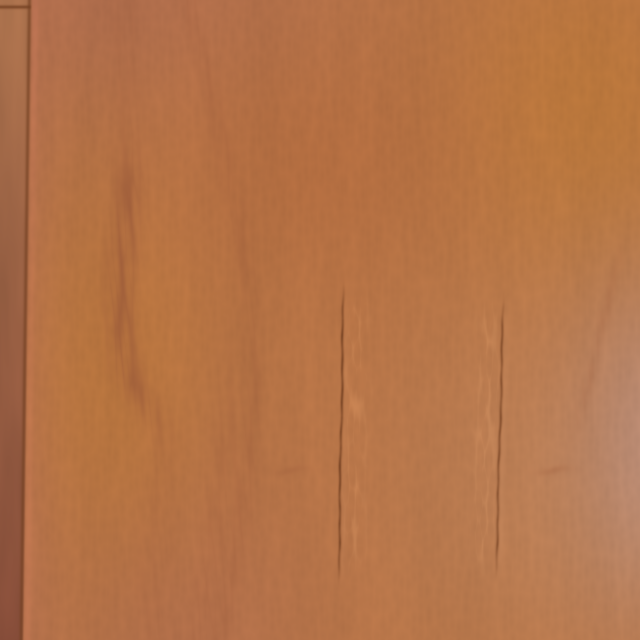
Write a Shadertoy shader that draws this texture.

```glsl
// A smooth amber wood board with soft upright grain, two thin cracks and a
// shadowed seam on the left. Broad tints are Gaussian glows, the figure is
// layered sines, and the fibres and vein streaks are stretched cellular noise.

const vec3 AMBER  = vec3(0.718, 0.453, 0.272);
const vec3 ROSE   = vec3(0.692, 0.430, 0.304);
const vec3 HONEY  = vec3(0.734, 0.468, 0.228);
const vec3 RUSSET = vec3(0.700, 0.418, 0.240);
const vec3 TAN    = vec3(0.734, 0.500, 0.338);
const vec3 PALE   = vec3(0.735, 0.550, 0.460);
const vec3 VEIN   = vec3(0.605, 0.350, 0.225);
const vec3 CRACK  = vec3(0.450, 0.250, 0.130);
const vec3 STRIP_TOP = vec3(0.670, 0.445, 0.300);
const vec3 STRIP_LOW = vec3(0.515, 0.295, 0.220);

vec2 hash2(vec2 p) {
    vec3 q = fract(p.xyx * vec3(0.1031, 0.1030, 0.0973));
    q += dot(q, q.yzx + 33.33);
    return fract((q.xx + q.yz) * q.zy);
}

// Distance to the nearest scattered cell point.
float cellular(vec2 p) {
    vec2 cell = floor(p), f = fract(p);
    float nearest = 2.0;
    for (int y = -1; y <= 1; y++)
    for (int x = -1; x <= 1; x++) {
        vec2 o = vec2(x, y);
        nearest = min(nearest, length(o + hash2(cell + o) - f));
    }
    return nearest;
}

// Irregular bands from rotated, mutually bent sines; roughly -1 to 1.
float layeredSines(vec2 p) {
    float sum = 0.0, amp = 0.45;
    for (int i = 0; i < 5; i++) {
        float k = float(i);
        sum += amp * sin(p.x + 1.4 * sin(0.8 * p.y + 2.1 * k) + 1.3 * k);
        p = mat2(0.8, 0.6, -0.6, 0.8) * p * 1.6;
        amp *= 0.65;
    }
    return sum;
}

float glow(vec2 p, vec2 centre, vec2 radius) {
    vec2 d = (p - centre) / radius;
    return exp(-dot(d, d));
}

// Soft edged window between two values.
float span(float v, float lo, float hi, float soft) {
    return smoothstep(lo - soft, lo + soft, v) * (1.0 - smoothstep(hi - soft, hi + soft, v));
}

float stroke(float d, float width) {
    return exp(-d * d / (width * width));
}

// Broad tint of the board.
vec3 boardTint(vec2 p) {
    vec3 c = AMBER;
    c = mix(c, ROSE, 0.95 * glow(p, vec2(0.14, 1.03), vec2(0.42, 0.25)));
    c = mix(c, ROSE, 0.75 * glow(p, vec2(0.04, 0.40), vec2(0.05, 0.90)));
    c = mix(c, ROSE, 0.70 * glow(p, vec2(0.28, 0.00), vec2(0.22, 0.26)));
    c = mix(c, HONEY, 0.60 * glow(p, vec2(0.18, 0.42), vec2(0.15, 0.30)));
    c = mix(c, HONEY, 0.95 * glow(p, vec2(0.92, 0.80), vec2(0.22, 0.28)));
    c = mix(c, RUSSET, 0.60 * glow(p, vec2(0.50, 0.74), vec2(0.24, 0.20)));
    c = mix(c, TAN, 0.85 * glow(p, vec2(0.88, 0.24), vec2(0.27, 0.33)));
    return mix(c, PALE, 0.95 * glow(p, vec2(1.02, 0.30), vec2(0.12, 0.25)));
}

// Long darker growth lines, split into soft streaks.
float veins(vec2 p, float wobble) {
    float t = 1.0 - p.y;
    float x = p.x + 0.007 * wobble;
    float streak = smoothstep(0.1, 0.85, cellular(vec2(95.0 * p.x + 7.0 * p.y, 10.0 * p.y)));
    float left = 0.197 + 0.050 * smoothstep(0.56, 0.70, t) + 0.008 * sin(14.0 * t - 2.0);
    float middle = 0.30 + 0.09 * sin(2.6 * t);
    float right = 0.96 - 0.25 * (t - 0.42);
    float v = stroke(x - left, 0.026) * (0.12 + 0.42 * span(t, 0.25, 0.65, 0.08));
    v += 0.20 * stroke(x - middle, 0.014);
    v += 0.18 * stroke(x - middle + 0.035, 0.024) * smoothstep(0.45, 0.7, t);
    v += 0.16 * stroke(x - right, 0.009) * span(t, 0.40, 0.66, 0.08);
    return v * (0.45 + 0.9 * streak);
}

// Adds a fine, nearly continuous crack with pale flecks beside it.
vec3 addCrack(vec3 c, vec2 p, vec2 foot, vec2 tip, float depth, float side) {
    float t = (p.y - foot.y) / (tip.y - foot.y);
    float x = p.x - mix(foot.x, tip.x, t) - 0.0007 * sin(13.0 * t) - 0.0004 * sin(61.0 * t);
    float along = span(t, 0.05, 0.93, 0.08);
    float uneven = 0.72 + 0.45 * cellular(vec2(9.0 * foot.x, 40.0 * p.y));
    float fleck = smoothstep(0.35, 0.9, cellular(p * vec2(110.0, 22.0)));
    c += vec3(0.05, 0.045, 0.035) * fleck * stroke(x - 0.022 * side, 0.018) * along;
    c += 0.015 * stroke(x - 0.006, 0.005) * along;
    return mix(c, CRACK, depth * min(uneven, 1.1) * along * stroke(x, 0.0023));
}

vec3 board(vec2 p) {
    float figure = layeredSines(vec2(24.0 * p.x, 3.0 * p.y));
    float streaks = layeredSines(vec2(95.0 * p.x, 9.0 * p.y) + 5.0);
    float fibre = cellular(vec2(100.0 * p.x, 13.0 * p.y)) - 0.47;
    float mottle = cellular(p * vec2(72.0, 52.0)) - 0.47;
    vec3 c = boardTint(p);
    c *= 1.0 + 0.018 * figure + 0.008 * streaks + 0.028 * fibre + 0.030 * mottle;
    c = mix(c, VEIN, veins(p, figure));
    // Small curved flecks low on the board.
    for (int i = 0; i < 2; i++) {
        vec2 d = p - vec2(0.455 + 0.41 * float(i), 0.265);
        float bend = d.y - 0.004 * sin(70.0 * d.x);
        c = mix(c, VEIN, 0.26 * stroke(bend, 0.006) * stroke(d.x, 0.025));
    }
    c = addCrack(c, p, vec2(0.529, 0.09), vec2(0.537, 0.565), 0.75, 1.0);
    return addCrack(c, p, vec2(0.775, 0.10), vec2(0.787, 0.545), 0.60, -1.0);
}

void mainImage(out vec4 fragColor, in vec2 fragCoord) {
    vec2 p = fragCoord / iResolution.xy;
    float edge = p.x - mix(0.035, 0.048, p.y);

    // Neighbouring strip with its own cross joint.
    vec3 strip = mix(STRIP_LOW, STRIP_TOP, p.y);
    strip *= 1.0 + 0.05 * layeredSines(p * vec2(60.0, 9.0));
    strip = mix(strip, CRACK, 0.75 * stroke(p.y - 0.989, 0.003));

    // Board rim catches light; the gap beside it stays dark.
    vec3 c = mix(strip, board(p), smoothstep(-0.003, 0.003, edge));
    c += vec3(0.035, 0.015, 0.020) * stroke(edge - 0.007, 0.006);
    c = mix(c, CRACK, 0.62 * stroke(edge + 0.002, 0.0032));
    fragColor = vec4(c, 1.0);
}
```
